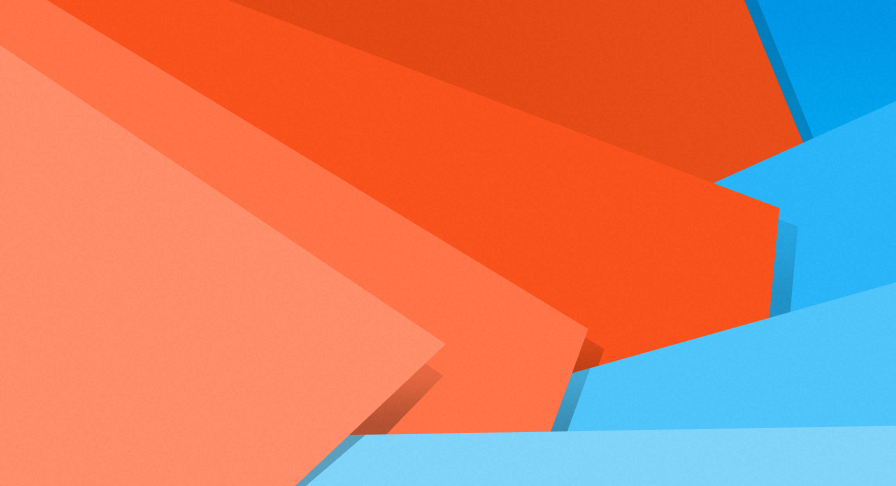
This background is drawn by a WebGL 2 fragment shader. Its source:

```glsl
#version 300 es
precision highp float;

uniform vec2 u_resolution;
out vec4 outColor;

// Signed distance to the line from a to b, positive on its left
float leftOf(vec2 p, vec2 a, vec2 b) {
    vec2 d = normalize(b - a);
    return d.x * (p.y - a.y) - d.y * (p.x - a.x);
}

// Sheet with a sloping top edge that ends in a tip and folds back to its foot
float wedge(vec2 p, vec2 start, vec2 tip, vec2 foot) {
    return min(leftOf(p, tip, start), leftOf(p, foot, tip));
}

// Antialiased coverage, one pixel wide
float cover(float d) {
    return clamp(0.5 + d * u_resolution.y, 0.0, 1.0);
}

float hash(vec2 p) {
    vec3 q = fract(p.xyx * 0.1031);
    q += dot(q, q.yzx + 33.33);
    return fract((q.x + q.y) * q.z);
}

void main() {
    vec2 uv = gl_FragCoord.xy / u_resolution;
    vec2 p = uv * vec2(1.837, 1.0);

    // Deep blue corner, then the dark orange sheet and its shadow
    vec3 color = mix(vec3(0.01, 0.64, 0.93), vec3(0.0, 0.59, 0.90), smoothstep(0.7, 1.0, p.y));
    color *= 1.0 - 0.18 * cover(leftOf(p, vec2(1.667, 0.718), vec2(1.553, 1.0)));
    vec3 darkOrange = mix(vec3(0.89, 0.28, 0.08), vec3(0.91, 0.30, 0.10), smoothstep(0.8, 1.6, p.x));
    color = mix(color, darkOrange, cover(leftOf(p, vec2(1.646, 0.708), vec2(1.526, 1.0))));

    // Bright blue sheet under the vivid orange wedge
    color = mix(color, vec3(0.16, 0.71, 0.97), cover(leftOf(p, vec2(1.837, 0.792), vec2(1.464, 0.624))));
    float shadow = cover(wedge(p, vec2(0.636, 0.912), vec2(1.636, 0.534), vec2(1.620, 0.356)));
    color *= 1.0 - shadow * mix(0.20, 0.09, smoothstep(0.36, 0.54, p.y));
    float vivid = cover(wedge(p, vec2(0.467, 1.0), vec2(1.598, 0.572), vec2(1.577, 0.347)));
    color = mix(color, vec3(0.975, 0.32, 0.11), vivid);

    // Shadow of the coral wedge on the vivid one
    shadow = cover(wedge(p, vec2(0.239, 0.892), vec2(1.239, 0.282), vec2(1.162, 0.071)));
    color *= 1.0 - shadow * mix(0.24, 0.10, smoothstep(0.22, 0.32, p.y));

    // Sky blue sheet with a narrower shadow, then the coral wedge
    float sky = cover(leftOf(p, vec2(1.837, 0.419), vec2(1.172, 0.232)));
    color = mix(color, vec3(0.31, 0.77, 0.98), sky);
    shadow = sky * cover(leftOf(p, vec2(1.163, 0.112), vec2(1.208, 0.237)));
    color *= 1.0 - shadow * mix(0.28, 0.15, smoothstep(0.11, 0.24, p.y));
    float coral = cover(wedge(p, vec2(0.096, 1.0), vec2(1.206, 0.323), vec2(1.129, 0.112)));
    color = mix(color, vec3(1.0, 0.45, 0.28), coral);

    // Shadow of the front wedge on the coral one
    shadow = cover(wedge(p, vec2(0.0, 0.839), vec2(0.909, 0.227), vec2(0.794, 0.108)));
    color *= 1.0 - shadow * mix(0.30, 0.09, smoothstep(0.11, 0.25, p.y));

    // Pale blue base strip with its own shadow, then the front wedge
    float pale = cover(leftOf(p, vec2(1.837, 0.124), vec2(0.722, 0.105)));
    color = mix(color, vec3(0.50, 0.83, 0.98), pale);
    shadow = pale * cover(leftOf(p, vec2(0.627, 0.0), vec2(0.749, 0.105)));
    color *= 1.0 - shadow * vec3(0.30, 0.25, 0.24);
    float front = cover(wedge(p, vec2(0.0, 0.907), vec2(0.914, 0.292), vec2(0.605, 0.0)));
    color = mix(color, vec3(1.0, 0.55, 0.41), front);

    // Fine paper grain
    color += (hash(floor(p * 278.0)) - 0.5) * 0.016;
    outColor = vec4(clamp(color, 0.0, 1.0), 1.0);
}
```
